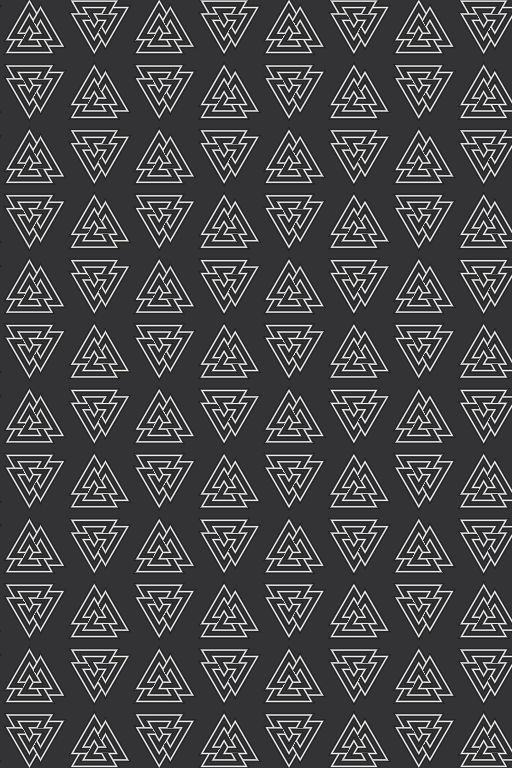
Give the GLSL for this pattern, as a Shadertoy shader.

```glsl
// Light outlines of three interlaced triangles, alternately upright and flipped, on a charcoal grid

const float PITCH = 0.0845;      // cell size, in canvas heights
const float BAND = 0.0989;       // band width, in cells
const float LINE_HALF = 0.0112;  // half the line width, in cells
const vec2 GRID_SHIFT = vec2(-0.039, 0.087);

const vec3 GROUND = vec3(0.200, 0.200, 0.210);
const vec3 SHADE = vec3(0.140, 0.140, 0.150);
const vec3 INK = vec3(0.945, 0.945, 0.935);

// Upright equilateral triangle with sharp corners, negative inside
float triangle(vec2 p, float inradius) {
    return max(-p.y, 0.8660254 * abs(p.x) + 0.5 * p.y) - inradius;
}

// Triangular ring lying just inside the triangle's edge, negative within the ring
float triangleBand(vec2 p, float width) {
    return abs(triangle(p, 2.0 * width) + 0.5 * width) - 0.5 * width;
}

// Distance to the visible outlines of three rings, each one passing under the previous
float interlacedOutline(vec2 p, float width) {
    float bands[3];
    for (int k = 0; k < 3; k++) {
        float angle = radians(120.0) * float(k);
        vec2 offset = 1.1547 * width * vec2(cos(angle), sin(angle));
        bands[k] = triangleBand(p - offset, width);
    }
    float nearest = 1.0;
    for (int k = 0; k < 3; k++) {
        float cover = bands[(k + 2) % 3];
        if (cover >= 0.0) nearest = min(nearest, abs(bands[k]));
    }
    return nearest;
}

void mainImage(out vec4 fragColor, in vec2 fragCoord) {
    // Grid counted from the top left
    vec2 fromTop = vec2(fragCoord.x, iResolution.y - fragCoord.y) / iResolution.y;
    vec2 grid = fromTop / PITCH + GRID_SHIFT;
    vec2 cell = floor(grid);
    vec2 p = grid - cell - 0.5;

    // Checkerboard of upright and flipped emblems
    float flipped = mod(cell.x + cell.y, 2.0);
    p.y *= flipped > 0.5 ? 1.0 : -1.0;
    p += BAND * vec2(0.2887, 1.0);

    // Faint dark fringe beneath the smoothed lines
    float pixel = 1.0 / (iResolution.y * PITCH);
    float dist = interlacedOutline(p, BAND);
    float fringe = 1.0 - smoothstep(0.029, 0.041, dist);
    float ink = 1.0 - smoothstep(LINE_HALF - 0.7 * pixel, LINE_HALF + 0.7 * pixel, dist);

    vec3 color = mix(GROUND, SHADE, fringe);
    fragColor = vec4(mix(color, INK, ink), 1.0);
}
```
